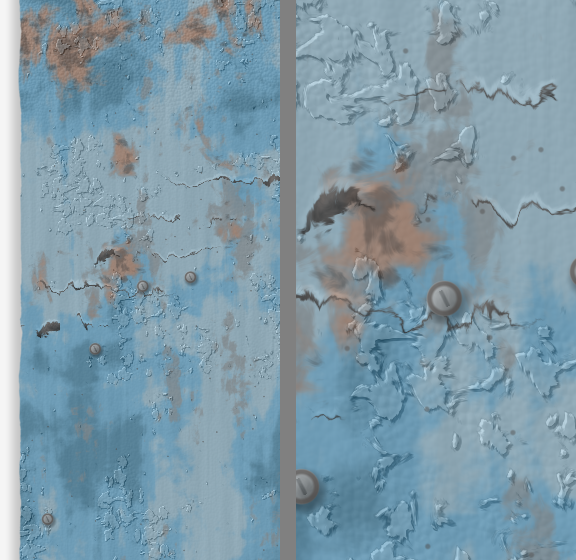
Left, the full canvas; right, a detail of the centre.
Reproduce this texture procedurally as a WebGL 2 fragment shader.

```glsl
#version 300 es
precision highp float;
// Weathered blue paint on a metal sheet beside a pale wall strip: rust, flakes, cracks, rivets.
// Layered warped sines give stains, flakes and jagged lines; cellular noise gives grain and pits.
// All lengths are fractions of the canvas width, with y running from 0 to 2.

#define PAINT vec3(0.43, 0.61, 0.71)
#define PALE vec3(0.56, 0.66, 0.71)
#define DEEP vec3(0.34, 0.505, 0.59)
#define GREY vec3(0.50, 0.52, 0.53)
#define RUST vec3(0.65, 0.50, 0.42)
#define DARK vec3(0.31, 0.29, 0.28)
#define EDGE 0.073
#define FLAKE_SCALE 36.0
#define GRAIN_SCALE 95.0
#define RIVET_RADIUS 0.021
#define CRACK_COUNT 5
#define RIVET_COUNT 4

out vec4 fragColor;
uniform vec2 u_resolution;

float sq(float x) { return x * x; }

vec2 hash2(vec2 p) {
  vec3 h = fract(p.xyx * vec3(0.1031, 0.1030, 0.0973));
  h += dot(h, h.yzx + 33.33);
  return fract((h.xx + h.yz) * h.zy);
}

// Rotated, warped sine octaves, roughly -0.8 to 0.8.
float waves(vec2 p) {
  float sum = 0.0, amp = 0.5;
  for (int i = 0; i < 6; i++) {
    p = mat2(0.8, 0.6, -0.6, 0.8) * p * 1.75 + vec2(3.1, 1.7);
    p += 0.5 * sin(p.yx);
    sum += amp * sin(p.x) * sin(p.y);
    amp *= 0.6;
  }
  return sum;
}

// Distance to the nearest cell point, and that cell's random value.
vec2 cells(vec2 p) {
  vec2 home = floor(p), best = vec2(9.0, 0.0);
  for (int j = -1; j <= 1; j++)
    for (int i = -1; i <= 1; i++) {
      vec2 id = home + vec2(i, j), h = hash2(id + 50.0);
      float d = length(id + h - p);
      if (d < best.x) best = vec2(d, fract(h.x * 17.0 + h.y * 5.0));
    }
  return best;
}

float flakes(vec2 p, float amount) {
  return smoothstep(-0.13, 0.13, waves(p * FLAKE_SCALE) + amount);
}

void main() {
  vec2 p = 2.0 * gl_FragCoord.xy / u_resolution.y;
  float pixel = 2.0 / u_resolution.y;
  vec2 toLight = vec2(-0.003, 0.003);
  float top = smoothstep(1.4, 1.85, p.y);
  float middle = exp(-sq((p.y - 1.15) * 2.6));
  float fine = waves(p * 32.0);

  // Faded paint with vertical drips
  float drips = waves(p * vec2(13.0, 2.2) + 4.0);
  float tone = 0.43 + 0.6 * waves(p * 4.0 + 1.0) + 0.35 * drips + 0.12 * fine;
  tone += 0.32 * middle - 0.27 * smoothstep(0.85, 0.6, p.y) - 0.12 * top;
  tone += 0.65 * exp(-sq((p.x - 0.72) * 5.5) - sq((p.y - 0.3) * 2.8));
  vec3 color = mix(DEEP, PAINT, smoothstep(-0.05, 0.32, tone));
  color = mix(color, PALE, smoothstep(0.4, 0.68, tone));
  color += 0.025 * waves(p * vec2(45.0, 3.0));

  // Worn grey patches, speckled and stretched downwards
  float worn = waves(p * vec2(9.0, 4.0) + 8.0) + 0.3 * middle * smoothstep(0.3, 0.7, p.x);
  color = mix(color, GREY, 0.7 * smoothstep(0.42, 0.75, worn + 0.4 * fine));

  // Cracks with a lifted lip and a rust halo below
  float crack = 0.0, lip = 0.0, halo = 0.0;
  for (int i = 0; i < CRACK_COUNT; i++) {
    float n = float(i);
    vec2 q = p - vec2(0.85 - 0.16 * n, 1.36 - 0.13 * n);
    q.y -= 0.06 * waves(vec2(p.x * 7.0, n * 5.0)) + 0.02 * fine;
    float broken = smoothstep(-0.3, 0.1, waves(vec2(p.x * 14.0, n * 4.0 + 2.0)));
    float taper = smoothstep(0.3, 0.12, abs(q.x)) * broken;
    float gap = taper * (0.001 + 0.011 * smoothstep(0.15, 0.6, waves(vec2(p.x * 8.0, n * 3.0 + 7.0))));
    crack = max(crack, smoothstep(0.0, 0.5, taper) * smoothstep(0.004, -0.002, abs(q.y) - gap));
    lip = max(lip, taper * exp(-sq((q.y - gap - 0.008) / 0.006)));
    float shift = 0.3 * (hash2(vec2(n, 7.0)).x - 0.5);
    halo = max(halo, exp(-sq((q.x - shift) * 17.0) - sq((q.y + 0.05) * 12.0)));
  }

  // Rust, heaviest at the upper left and absent low down
  float rust = waves(p * 6.0 + 3.0) - 0.42 + top * (0.6 - 0.35 * p.x) + 0.5 * halo + 0.22 * fine;
  rust -= 0.4 * smoothstep(0.9, 0.65, p.y);
  color = mix(color, GREY, 0.6 * smoothstep(0.0, 0.25, rust));
  color = mix(color, RUST, 0.75 * smoothstep(0.1, 0.5, rust));
  color = mix(color, DARK, 0.5 * smoothstep(0.2, 0.6, rust - 0.8 * fine - 0.1));

  // Flake relief, surface grain and pits
  float patches = smoothstep(0.1, 0.55, waves(p * 4.5 + 6.0) + 0.2 * middle);
  float amount = 0.9 * patches - 0.85;
  float flake = flakes(p, amount);
  color = mix(color, PALE, 0.2 * flake);
  color += 0.15 * (flake - flakes(p + toLight, amount)) - 0.4 * flake * (1.0 - flake);
  float grain = cells(p * GRAIN_SCALE).x - cells((p + toLight) * GRAIN_SCALE).x;
  color -= grain * mix(0.02, 0.10, max(top, 0.6 * patches));
  vec2 pit = cells(p * 20.0);
  color = mix(color, DARK, 0.45 * step(0.86, pit.y) * smoothstep(0.09, 0.03, pit.x));

  color += 0.07 * lip;
  color = mix(color, DARK * (0.9 + 0.6 * fine), 0.85 * crack);

  // Rivets: soft shadow, dark rim, domed head with a slot
  for (int i = 0; i < RIVET_COUNT; i++) {
    float n = float(i);
    vec2 q = (p - vec2(0.68 - 0.17 * n, 1.01 - 0.032 * n * n * n)) / RIVET_RADIUS;
    float r = length(q), soft = pixel / RIVET_RADIUS;
    color *= 1.0 - 0.3 * smoothstep(1.5, 0.8, length(q - vec2(0.2, -0.3)));
    vec3 head = GREY + 0.04 + 0.16 * dot(q, vec2(-0.7, 0.7)) + 0.1 * fine;
    head = mix(head, DARK, 0.65 * smoothstep(0.25, 0.05, abs(r - 0.85)));
    head -= 0.12 * smoothstep(0.2, 0.05, abs(q.x + 0.5 * q.y)) * step(r, 0.5);
    color = mix(color, head, smoothstep(1.0 + soft, 1.0 - soft, r));
  }

  // Pale wall strip, shaded towards the ragged sheet edge
  float border = EDGE + 0.008 * waves(vec2(p.y * 9.0, 2.0));
  vec3 wall = vec3(mix(0.96, 0.78, smoothstep(0.015, EDGE, p.x)));
  color = mix(wall, color, smoothstep(-pixel, pixel, p.x - border));
  fragColor = vec4(clamp(color, 0.0, 1.0), 1.0);
}
```
